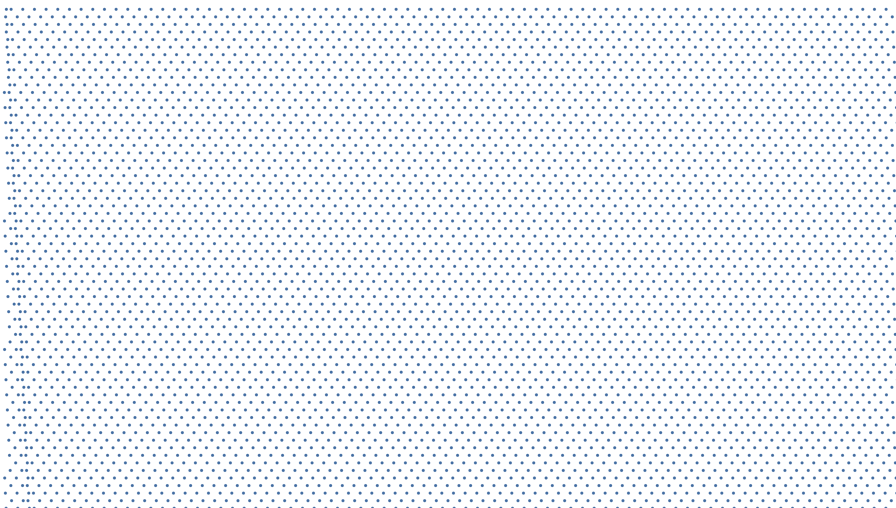
Give the GLSL for this pattern, as a Shadertoy shader.

```glsl
// Fine blue polka dots on white, in staggered rows that drift slowly to the right.
// Each row is a 1D repeat of discs; a second, offset run of dots fills the wedge
// that the drift opens at the left edge. Lengths are fractions of canvas width.

const float COLUMNS = 76.8;           // dots across the canvas
const float ROWS = 67.2;              // rows down the canvas
const float RADIUS = 0.00163;
const float TOP_MARGIN = 0.0104;      // top edge to first row centre
const float FIRST_DOT = 0.0124;       // left edge to first dot of the top row
const float ROW_DRIFT = 0.00039;      // rightward slip per row
const float SEAM_GAP = 0.0053;        // spacing between the two runs at the seam
const float LEFT_MARGIN = 0.0045;     // no dot centre lies left of this
const vec3 PAPER = vec3(1.0);
const vec3 INK = vec3(0.25, 0.42, 0.63);

// Antialiased disc of the given radius.
float disc(vec2 offset, float radius, float blur) {
    return 1.0 - smoothstep(-blur, blur, length(offset) - radius);
}

// Offset to the nearest dot of a run with indices lowest..highest.
float runOffset(float x, float start, float period, float lowest, float highest) {
    float index = clamp(round((x - start) / period), lowest, highest);
    return x - start - index * period;
}

// Coverage of both dot runs at a point measured from the top left.
float dotCover(vec2 p, float height, float blur) {
    float period = 1.0 / COLUMNS;
    float rowStep = height / ROWS;
    float row = max(round((p.y - TOP_MARGIN) / rowStep), 0.0);
    float dy = p.y - TOP_MARGIN - row * rowStep;

    // Odd rows sit half a period to the left.
    float start = FIRST_DOT + row * ROW_DRIFT - 0.5 * period * mod(row, 2.0);
    float cover = disc(vec2(runOffset(p.x, start, period, 0.0, COLUMNS + 1.0), dy), RADIUS, blur);

    // Wedge run, leftward from the seam to the margin.
    float wedgeStart = start - SEAM_GAP;
    float lowest = ceil((LEFT_MARGIN - wedgeStart) / period);
    if (lowest <= 0.0) {
        float dx = runOffset(p.x, wedgeStart, period, lowest, 0.0);
        cover = max(cover, disc(vec2(dx, dy), RADIUS, blur));
    }
    return cover;
}

void mainImage(out vec4 fragColor, in vec2 fragCoord) {
    float height = iResolution.y / iResolution.x;
    vec2 p = fragCoord / iResolution.x;
    p.y = height - p.y;
    float blur = 0.75 / iResolution.x;
    fragColor = vec4(mix(PAPER, INK, dotCover(p, height, blur)), 1.0);
}
```
